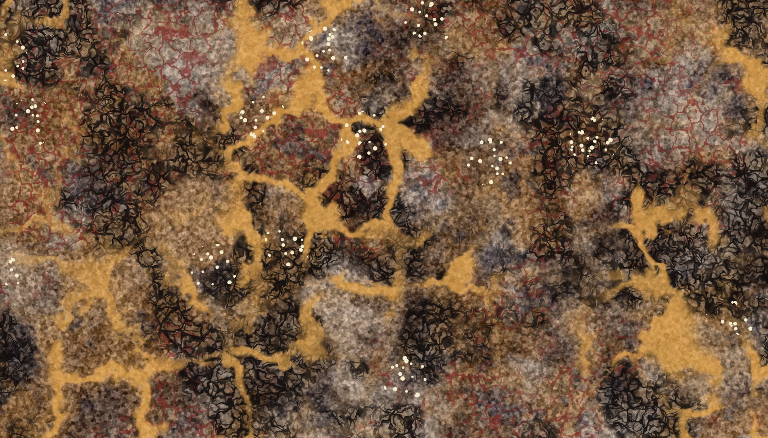
Give the GLSL for this texture, as a Shadertoy shader.

```glsl
vec3 hash3(vec2 p) {
    vec3 q = fract(p.xyx * vec3(.1031, .1030, .0973));
    q += dot(q, q.yxz + 33.33);
    return fract((q.xxy + q.yzz) * q.zyx);
}

// Nearest distance, second nearest distance, random cell id
vec3 cells(vec2 p) {
    vec2 home = floor(p), local = fract(p);
    vec3 found = vec3(8.0, 8.0, 0.0);
    for (int k = 0; k < 9; k++) {
        vec2 offset = vec2(k % 3, k / 3) - 1.0;
        vec3 h = hash3(home + offset);
        float d = length(offset + h.xy - local);
        if (d < found.x) found = vec3(d, found.x, h.z);
        else found.y = min(found.y, d);
    }
    return found;
}

// Cell values blended by distance
float softCells(vec2 p) {
    vec2 home = floor(p), local = fract(p);
    float sum = 0.0, total = 0.0;
    for (int k = 0; k < 9; k++) {
        vec2 offset = vec2(k % 3, k / 3) - 1.0;
        vec3 h = hash3(home + offset);
        vec2 r = offset + h.xy - local;
        float w = exp(-8.0 * dot(r, r));
        sum += w * h.z;
        total += w;
    }
    return sum / total;
}

float layers(vec2 p, int octaves) {
    float sum = 0.0, total = 0.0, gain = 1.0;
    for (int k = 0; k < octaves; k++) {
        sum += gain * softCells(p);
        total += gain;
        gain *= 0.66;
        p = mat2(1.62, 1.22, -1.22, 1.62) * p + 7.3;
    }
    return sum / total;
}

// Thin line along the borders between cells
float veins(vec2 p, float width) {
    vec3 c = cells(p);
    return 1.0 - smoothstep(width * 0.3, width, c.y - c.x);
}

void mainImage(out vec4 fragColor, in vec2 fragCoord) {
    vec2 p = fragCoord / iResolution.y;
    vec2 broadWarp = vec2(layers(p * 6.0, 4), layers(p * 6.0 + 31.0, 4)) - 0.5;
    vec2 curlWarp = vec2(layers(p * 38.0, 2), layers(p * 38.0 + 53.0, 2)) - 0.5;
    vec2 webPos = p + 0.16 * broadWarp;
    vec2 curlPos = p + 0.03 * curlWarp;

    // Mottled ground
    float grey = smoothstep(0.32, 0.66, layers(p * 6.0 + 11.0, 6));
    float ochre = smoothstep(0.42, 0.66, layers(webPos * 3.0 + 23.0, 6));
    float navy = smoothstep(0.58, 0.70, layers(p * 8.0 + 67.0, 5));
    vec3 color = mix(vec3(0.33, 0.255, 0.215), vec3(0.63, 0.565, 0.515), grey);
    color = mix(color, vec3(0.57, 0.39, 0.21), 0.65 * ochre);
    color = mix(color, vec3(0.25, 0.23, 0.27), 0.6 * navy);

    // Ochre web, thick and bright in a few places
    float strength = smoothstep(0.48, 0.66, layers(p * 2.2 + 41.0, 3));
    float web = veins(webPos * 5.5 + 3.0, 0.10 + 0.12 * strength);
    float glow = veins(webPos * 5.5 + 3.0, 0.45);
    color = mix(color, vec3(0.70, 0.53, 0.33), glow * (0.22 + 0.3 * strength));

    // Fine grain
    float grain = layers(p * 130.0, 2) - 0.5;
    color += grain * vec3(0.50, 0.46, 0.43);

    // Red threads
    float redPatch = smoothstep(0.44, 0.62, layers(p * 4.0 + 83.0, 4));
    float red = veins(curlPos * 27.0 + 5.0, 0.15) * redPatch;
    color = mix(color, vec3(0.50, 0.15, 0.13), 0.65 * red);

    // Black curls gathered in patches
    float darkPatch = smoothstep(0.46, 0.64, layers(p * 5.0 + 97.0, 4));
    float curls = max(veins(curlPos * 28.0, 0.20), 0.8 * veins(curlPos * 46.0, 0.24));
    color *= 1.0 - 0.22 * darkPatch;
    color = mix(color, vec3(0.06, 0.045, 0.045), curls * (0.10 + 0.80 * darkPatch));

    color = mix(color, vec3(0.83, 0.61, 0.31) + 0.15 * grain, web * (0.12 + 0.78 * strength));

    // Clusters of pale dots
    vec3 cluster = cells(p * 4.0 + 19.0);
    vec3 dot3 = cells(p * 62.0);
    float radius = 0.10 + 0.16 * fract(dot3.z * 9.0);
    float dots = 1.0 - smoothstep(radius, radius + 0.12, dot3.x);
    dots *= step(0.6, dot3.z) * step(0.6, cluster.z) * step(cluster.x, 0.22);
    color = mix(color, vec3(0.95, 0.92, 0.80), dots);

    fragColor = vec4(clamp(color, 0.0, 1.0), 1.0);
}
```
